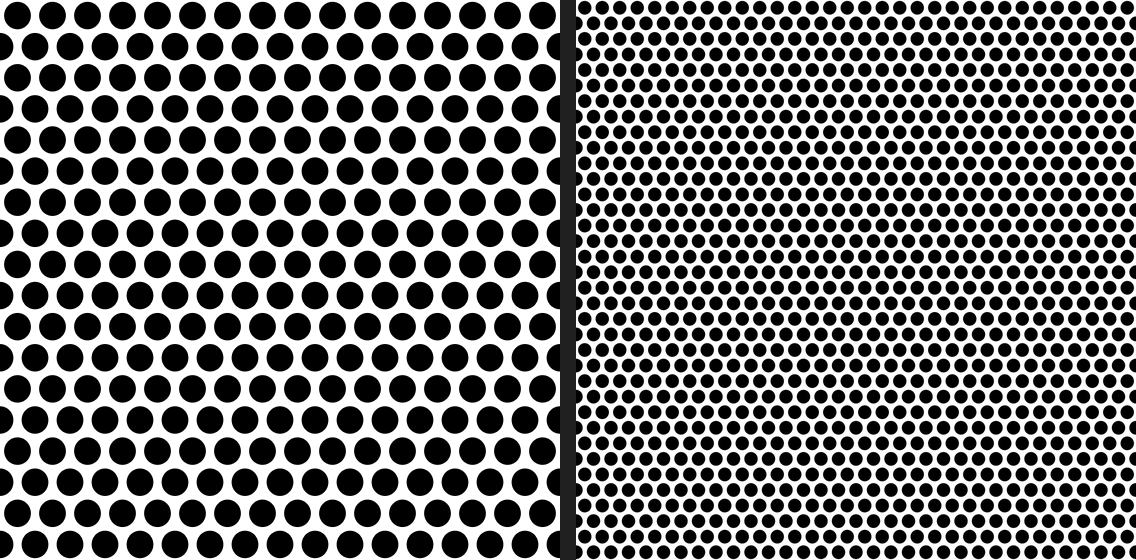
Left, the tile; right, the same tile 2 across and 2 down.
Reproduce this pattern procedurally as a WebGL 1 fragment shader.

```glsl
precision highp float;
// Black dots in staggered rows on a white ground, tiling seamlessly.

uniform vec2 u_resolution;

const float COLUMNS = 16.0;
const float ROWS = 18.0;           // even, so the stagger wraps vertically
const float ROW_HEIGHT = 0.8660;   // hexagonal row spacing, in column widths
const float DOT_RADIUS = 0.382;    // in column widths

const vec3 INK = vec3(0.0);
const vec3 PAPER = vec3(1.0);

// Position relative to the nearest dot centre, in column widths.
vec2 staggeredCell(vec2 uv, vec2 repeats, float rowHeight) {
  vec2 grid = uv * repeats;
  float shift = 0.5 * mod(floor(grid.y) + 1.0, 2.0);
  vec2 local = fract(vec2(grid.x + shift, grid.y)) - 0.5;
  return local * vec2(1.0, rowHeight);
}

float circleDistance(vec2 p, float radius) {
  return length(p) - radius;
}

// Coverage of the inside of a shape, smoothed over one pixel.
float coverage(float dist, float pixel) {
  return clamp(0.5 - dist / pixel, 0.0, 1.0);
}

void main() {
  vec2 uv = gl_FragCoord.xy / u_resolution;
  float pixel = COLUMNS / u_resolution.x;

  vec2 p = staggeredCell(uv, vec2(COLUMNS, ROWS), ROW_HEIGHT);
  float dots = coverage(circleDistance(p, DOT_RADIUS), pixel);

  gl_FragColor = vec4(mix(PAPER, INK, dots), 1.0);
}
```
